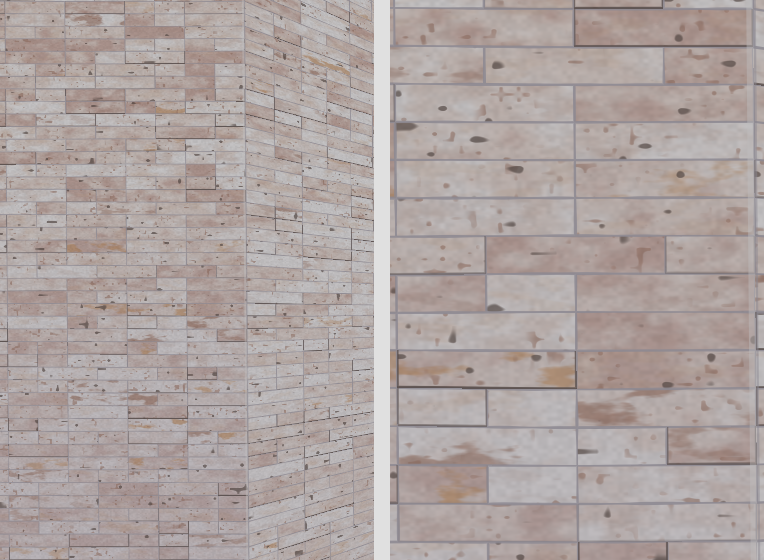
Left, the full canvas; right, a detail of the centre.
Write a Shadertoy shader that draws this texture.

```glsl
// Corner of two walls clad in thin, weathered travertine strips under soft light.

const float ROWS = 44.0;         // strip courses from bottom to top
const float HORIZON = 0.44;      // height where the right wall's courses run level
const float VANISH = 1.37;       // distance from the corner to the vanishing point
const float LEFT_UNIT = 0.0534;  // half-strip length on each wall
const float RIGHT_UNIT = 0.0545;

const vec3 ROSE = vec3(0.645, 0.555, 0.530);
const vec3 SAND = vec3(0.715, 0.673, 0.655);
const vec3 PALE = vec3(0.745, 0.738, 0.742);
const vec3 LILAC = vec3(0.660, 0.625, 0.655);
const vec3 OCHRE = vec3(0.640, 0.480, 0.340);
const vec3 RUST = vec3(0.530, 0.400, 0.350);
const vec3 JOINT = vec3(0.550, 0.535, 0.570);
const vec3 SHADOW = vec3(0.300, 0.255, 0.240);

struct Strip {
    vec2 id;     // start of the strip and its course
    vec2 edge;   // distance to the nearest end and to the nearest long side
    float below; // distance to the lower side
};

float hash(vec2 p) {
    vec3 q = fract(p.xyx * vec3(0.1031, 0.1030, 0.0973));
    q += dot(q, q.yzx + 33.33);
    return fract((q.x + q.y) * q.z);
}

float noise(vec2 p) {
    vec2 i = floor(p), f = fract(p);
    f = f * f * (3.0 - 2.0 * f);
    return mix(mix(hash(i), hash(i + vec2(1, 0)), f.x),
               mix(hash(i + vec2(0, 1)), hash(i + vec2(1, 1)), f.x), f.y);
}

float fbm(vec2 p) {
    float sum = 0.0, amp = 0.53;
    for (int i = 0; i < 4; i++) {
        sum += amp * noise(p);
        p = mat2(1.6, 1.2, -1.2, 1.6) * p + 7.3;
        amp *= 0.5;
    }
    return sum;
}

// Anti-aliased coverage of a line of given half width
float line(float dist, float halfWidth, float px) {
    return clamp((halfWidth + 0.5 * px - dist) / px, 0.0, min(1.0, 2.0 * halfWidth / px));
}

// Strips are two units long; some are cut in half and some courses are shifted
Strip findStrip(vec2 cell, float unit, float seed) {
    float course = floor(cell.y);
    float shift = step(0.68, hash(vec2(course, seed + 3.0)));
    float start = 2.0 * floor((cell.x + shift) * 0.5) - shift;
    float size = 2.0;
    if (hash(vec2(start + seed, course + 19.0)) < 0.30) {
        start = floor(cell.x);
        size = 1.0;
    }
    float along = cell.x - start, up = cell.y - course;
    return Strip(vec2(start + seed, course),
                 vec2(min(along, size - along) * unit, min(up, 1.0 - up) / ROWS),
                 up / ROWS);
}

// Stone face: base tone, mottling, mineral stains and pits
vec3 stone(vec2 wall, vec2 id, float lightness, float coolness) {
    float tone = hash(id + 41.0), stained = hash(id + 87.0);
    vec2 p = wall + 3.0 * vec2(hash(id), hash(id + 11.0));
    float mottle = fbm(p * vec2(45.0, 85.0));
    float grain = noise(p * vec2(330.0, 420.0));

    float level = clamp(lightness + 0.75 * (tone - 0.5) + 0.9 * (mottle - 0.5), 0.0, 1.0);
    vec3 color = mix(ROSE, SAND, smoothstep(0.0, 0.5, level));
    color = mix(color, PALE, smoothstep(0.45, 0.95, level));
    color = mix(color, LILAC, coolness * 0.55);

    float vein = smoothstep(0.50, 0.72, fbm(p * vec2(38.0, 120.0) + 20.0));
    vec3 mineral = mix(OCHRE, RUST, step(0.5, hash(id + 59.0)));
    color = mix(color, mineral, vein * mix(0.12, 0.65, smoothstep(0.80, 0.98, stained)));

    float cluster = smoothstep(0.45, 0.70, noise(p * 32.0));
    float pits = smoothstep(0.76, 0.92, noise(p * vec2(190.0, 270.0))) * cluster;
    float holes = smoothstep(0.90, 0.96, noise(p * vec2(75.0, 120.0)));
    color = mix(color, RUST, 0.55 * pits);
    color = mix(color, SHADOW, 0.65 * holes);
    return color * (0.965 + 0.07 * grain);
}

void mainImage(out vec4 fragColor, in vec2 fragCoord) {
    float px = 1.0 / iResolution.y;
    vec2 pos = fragCoord * px;

    // Unfold the two walls; the right one recedes
    float fromCorner = pos.x - mix(0.444, 0.436, pos.y);
    bool onRight = fromCorner > 0.0;
    float depth = onRight ? 1.0 - fromCorner / VANISH : 1.0;
    vec2 wall = vec2(fromCorner, pos.y - HORIZON) / depth + vec2(0.0, HORIZON);
    float unit = onRight ? RIGHT_UNIT : LEFT_UNIT;
    float sag = 0.05 * (noise(wall * vec2(9.0, 14.0)) - 0.5);
    vec2 cell = vec2(wall.x / unit, wall.y * (43.3 + 0.8 * wall.y) + sag);
    Strip strip = findStrip(cell, unit, onRight ? 160.0 : 60.0);

    // Light falls on the middle of the right wall; the foot of the wall is cooler
    float glow = exp(-8.0 * (pos.y - 0.45) * (pos.y - 0.45));
    float lightness = onRight ? 0.52 + 0.26 * glow : 0.44 + 0.07 * glow;
    float coolness = smoothstep(0.75, 0.0, pos.y) * (onRight ? 0.35 : 0.85);
    vec3 color = stone(wall, strip.id, lightness, coolness);

    // Hairline joints, with deep shade beside the strips that stand proud
    float proud = smoothstep(0.66, 0.95, hash(strip.id + 133.0));
    float gap = 0.0007 * (0.6 + 0.8 * noise(wall * 60.0));
    float joint = max(line(strip.edge.x, gap, px), line(strip.edge.y, gap, px));
    color = mix(color, JOINT, 0.85 * joint);
    float shade = max(line(strip.below, 0.0013, px), 0.8 * line(strip.edge.x, 0.0010, px));
    color = mix(color, SHADOW, 0.75 * proud * shade);

    // Worn pale arris where the walls meet
    color = mix(color, PALE, 0.45 * line(abs(fromCorner + 0.002), 0.002, px));
    color = mix(color, JOINT, 0.5 * line(abs(fromCorner - 0.001), 0.0007, px));
    fragColor = vec4(color, 1.0);
}
```
